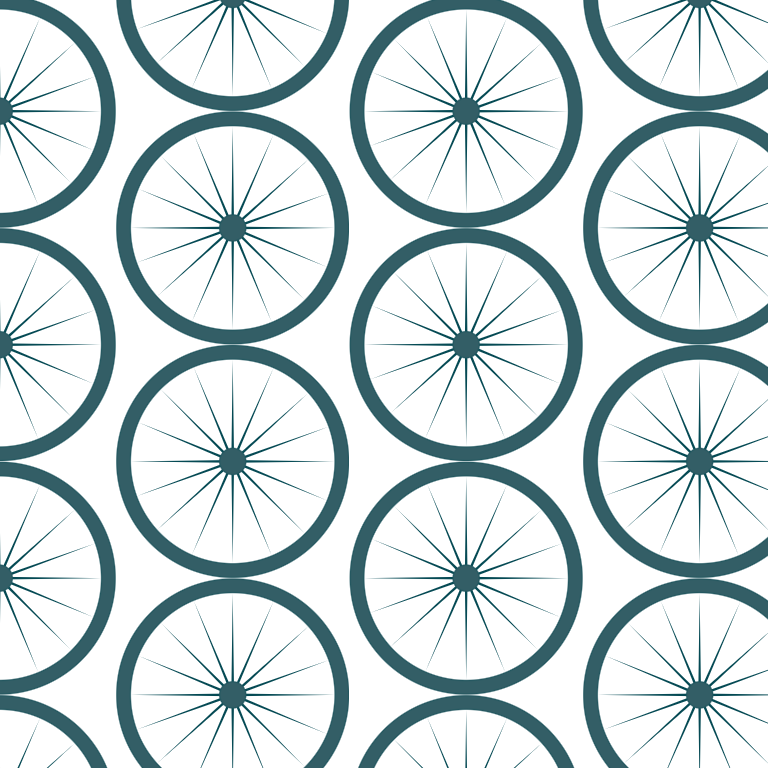
Reproduce this pattern procedurally as a WebGL 2 fragment shader.

```glsl
#version 300 es
precision highp float;
// Spoked wheels stacked in columns, every other column shifted by half a wheel.
// Each cell holds one wheel: a ring, a round hub and sixteen tapering spokes,
// all built from distance functions and laid over white.

uniform vec2 u_resolution;
out vec4 fragColor;

const float PI = 3.14159265;
const int SPOKE_LINES = 8;            // each line crosses the hub: two spokes

const float PITCH = 0.3040;           // wheel spacing, both directions
const vec2 GRID_ORIGIN = vec2(-0.0010, 0.5512);
const float RIM_OUTER = 0.1517;
const float RIM_INNER = 0.1325;
const float HUB_RADIUS = 0.0178;
const float SPOKE_LENGTH = 0.1325;
const float SPOKE_HALF_WIDTH = 0.0018;

const vec3 PAPER = vec3(1.0);
const vec3 TEAL = vec3(0.20, 0.37, 0.40);
const vec3 DARK_TEAL = vec3(0.02, 0.29, 0.33);

// Coverage of a shape from its signed distance.
float coverage(float dist, float pixel) {
    return clamp(0.5 - dist / pixel, 0.0, 1.0);
}

// Position relative to the centre of the nearest wheel.
vec2 wheelCell(vec2 p, vec2 origin, float pitch) {
    vec2 q = (p - origin) / pitch;
    float column = floor(q.x + 0.5);
    q.y += 0.5 * mod(column, 2.0);
    return (fract(q + 0.5) - 0.5) * pitch;
}

float ringDistance(vec2 p, float inner, float outer) {
    return abs(length(p) - 0.5 * (inner + outer)) - 0.5 * (outer - inner);
}

// Even fan of angles, with the first quadrant leaning slightly to the horizontal.
float spokeAngle(int index) {
    float a = PI * float(index) / float(SPOKE_LINES);
    float lean = max(sin(a) * cos(a), 0.0) * abs(cos(a));
    return a - 0.14 * lean;
}

// A pair of opposite spokes, thinning and fading towards the tips.
float spokePair(vec2 p, float angle, float reach, float halfWidth, float pixel) {
    vec2 dir = vec2(cos(angle), sin(angle));
    float along = abs(dot(p, dir)) / reach;
    float across = abs(dir.x * p.y - dir.y * p.x);
    float w = halfWidth * max(1.0 - along, 0.0);
    // Box-filtered line, so hairline widths keep their weight.
    float low = max(across - 0.5 * pixel, -w);
    float high = min(across + 0.5 * pixel, w);
    return clamp((high - low) / pixel, 0.0, 1.0);
}

float spokes(vec2 p, float reach, float halfWidth, float pixel) {
    float ink = 0.0;
    for (int i = 0; i < SPOKE_LINES; i++) {
        ink = max(ink, spokePair(p, spokeAngle(i), reach, halfWidth, pixel));
    }
    return ink;
}

void main() {
    float pixel = 1.0 / min(u_resolution.x, u_resolution.y);
    vec2 p = wheelCell(gl_FragCoord.xy * pixel, GRID_ORIGIN, PITCH);

    // Spokes
    float spokeInk = spokes(p, SPOKE_LENGTH, SPOKE_HALF_WIDTH, pixel);
    vec3 color = mix(PAPER, DARK_TEAL, spokeInk);

    // Hub and rim, slightly deeper along the edges
    float rim = ringDistance(p, RIM_INNER, RIM_OUTER);
    float hub = length(p) - HUB_RADIUS;
    float solid = min(rim, hub);
    float edge = smoothstep(-0.003, 0.0, solid);
    vec3 solidColor = mix(TEAL, DARK_TEAL, 0.4 * edge);
    color = mix(color, solidColor, coverage(solid, 1.3 * pixel));

    fragColor = vec4(color, 1.0);
}
```
